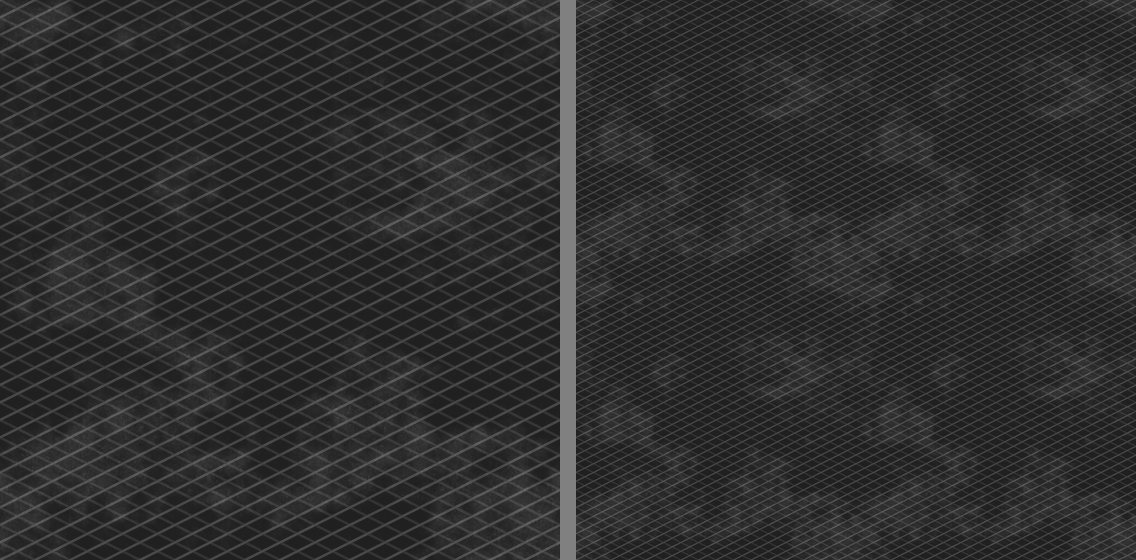
Left: one tile. Right: repeated 2 by 2.
Write a Shadertoy shader that draws this pattern.

```glsl
// Dark slate surface with a worn two-to-one diamond lattice, faint vertical seams and chalky smudges.
#define ACROSS 16.0        // diamonds across the tile
#define DOWN 32.0          // diamonds down the tile
#define SEAMS 4.0          // vertical seams across the tile
#define LINE_WIDTH 0.0043
#define SEAM_WIDTH 0.0014
#define BASE 0.126         // bare surface brightness
#define RISING 0.160       // light added by rising lines
#define FALLING 0.080      // light added by falling lines
#define SMUDGE 0.054       // light added by the smudges
#define SMUDGE_SCALE 6.0   // smudge cells across the tile
#define GRAIN 0.032

float hash(vec2 p) {
    uvec2 q = uvec2(p) * uvec2(1597334673u, 3812015801u);
    uint n = (q.x ^ q.y) * 1597334673u;
    n = (n ^ (n >> 15)) * 2246822519u;
    return float((n ^ (n >> 13)) >> 8) / 16777216.0;
}

// Value noise that wraps after "cells" cells
float noise(vec2 uv, float cells, float seed) {
    vec2 p = uv * cells, i = floor(p), f = p - i;
    f = f * f * f * (f * (f * 6.0 - 15.0) + 10.0);
    vec2 a = mod(i, cells) + seed * 512.0;
    vec2 b = mod(i + 1.0, cells) + seed * 512.0;
    return mix(mix(hash(a), hash(vec2(b.x, a.y)), f.x),
               mix(hash(vec2(a.x, b.y)), hash(b), f.x), f.y);
}

float fbm(vec2 uv, float cells, float seed) {
    float sum = 0.0, amp = 0.5, total = 0.0;
    for (int k = 0; k < 5; k++) {
        sum += amp * noise(uv, cells, seed + float(k));
        total += amp;
        amp *= 0.55;
        cells *= 2.0;
    }
    return sum / total;
}

// Smoothed coverage of a stripe of given width at distance d
float stripe(float d, float width, float px) {
    return clamp((0.5 * width - d) / px + 0.5, 0.0, 1.0) * min(1.0, width / px);
}

// Distance to the nearest of the parallel lines where dot(uv, freq) is whole
float lineDistance(vec2 uv, vec2 freq) {
    return abs(fract(dot(uv, freq) + 0.5) - 0.5) / length(freq);
}

void mainImage(out vec4 fragColor, in vec2 fragCoord) {
    vec2 uv = fragCoord / iResolution.xy;
    float px = 1.0 / min(iResolution.x, iResolution.y);

    // Cloudy smudges with mottled edges
    vec2 warp = vec2(fbm(uv, 8.0, 1.0), fbm(uv, 8.0, 7.0)) - 0.5;
    float mottle = fbm(uv, 28.0, 13.0);
    float cloud = fbm(uv + 0.10 * warp, SMUDGE_SCALE, 19.0);
    float smudge = smoothstep(0.42, 0.74, cloud + 0.30 * (mottle - 0.5));

    // Bare surface, smudges, fine grain and sparse specks
    float speck = smoothstep(0.80, 0.95, noise(uv, 240.0, 25.0));
    float grain = noise(uv, 320.0, 27.0) - 0.5;
    float tone = BASE + SMUDGE * smudge * (0.2 + 1.6 * mottle);
    tone += GRAIN * (0.15 + smudge) * (grain + speck);

    // Lattice: strong rising lines over weaker falling ones
    float rising = stripe(lineDistance(uv, vec2(ACROSS, -DOWN)), LINE_WIDTH, px);
    float falling = stripe(lineDistance(uv, vec2(ACROSS, DOWN)), LINE_WIDTH, px);
    float wear = 0.88 + 0.24 * mottle;
    tone += wear * max(RISING * rising, FALLING * falling);

    // Broken hairline seams in the middle of each column
    float seamDistance = abs(fract(uv.x * SEAMS) - 0.5) / SEAMS;
    float broken = smoothstep(0.3, 0.7, noise(uv, 96.0, 31.0));
    tone += 0.035 * broken * stripe(seamDistance, SEAM_WIDTH, px);

    fragColor = vec4(vec3(tone), 1.0);
}
```
